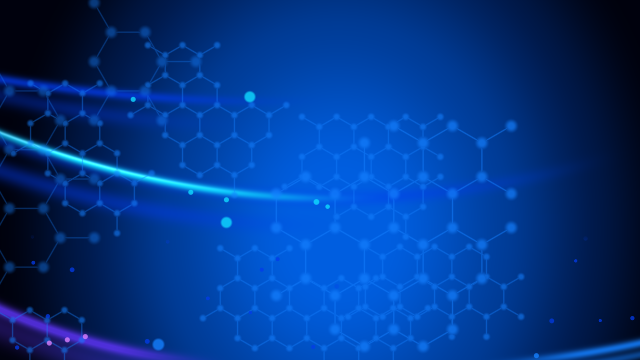
Give the GLSL for this background, as a Shadertoy shader.

```glsl
const vec3 CORE_BLUE = vec3(0.0, 0.37, 0.88);
const vec3 MID_BLUE = vec3(0.0, 0.22, 0.56);
const vec3 NAVY = vec3(0.0, 0.11, 0.32);
const vec3 NIGHT = vec3(0.0, 0.005, 0.05);
const vec3 LINK_BLUE = vec3(0.08, 0.5, 1.0);
const vec3 BAND_BLUE = vec3(0.01, 0.23, 0.92);
const vec3 CYAN = vec3(0.06, 0.86, 1.0);
const vec3 VIOLET = vec3(0.36, 0.2, 0.95);
const vec3 PINK = vec3(0.85, 0.5, 1.0);
const vec2 GLOW_CENTER = vec2(0.94, 0.36);
const vec2 GLOW_RADII = vec2(0.9, 1.08);
const float SMALL = 0.0555;     // hexagon radii
const float LARGE = 0.0942;
const float LINE_WIDTH = 0.0017;
const float DOT_RADIUS = 0.24;  // relative to the hexagon
const float SPUR_CHANCE = 0.45;
const float SPARK_GRID = 0.075;
const float SPARK_CHANCE = 0.32;

// Honeycomb patches: first cell and reach, then the axis of the patch
const int PATCHES = 11, FIRST_BOLD = 7, FIRST_DIM = 9;
const vec3 SEEDS[PATCHES] = vec3[](
    vec3(0.507, 0.819, 0.089), vec3(0.181, 0.713, 0.076), vec3(0.935, 0.62, 0.076),
    vec3(1.127, 0.62, 0.02), vec3(0.708, 0.255, 0.093), vec3(1.111, 0.259, 0.076),
    vec3(0.083, 0.083, 0.02), vec3(1.257, 0.556, 0.046), vec3(1.257, 0.556, 0.104),
    vec3(0.356, 0.829, 0.03), vec3(0.356, 0.829, 0.035));
const vec4 SPANS[PATCHES] = vec4[](
    vec4(0.498, 0.787, 0.637, 0.606), vec4(0.162, 0.676, 0.278, 0.502),
    vec4(0.914, 0.572, 1.1, 0.486), vec4(1.127, 0.62, 1.127, 0.62),
    vec4(0.694, 0.19, 1.019, 0.062), vec4(1.116, 0.225, 1.308, 0.19),
    vec4(0.083, 0.083, 0.181, 0.083), vec4(1.257, 0.556, 1.014, 0.132),
    vec4(0.868, 0.394, 1.227, 0.201), vec4(0.356, 0.829, 0.356, 0.829),
    vec4(0.076, 0.667, 0.076, 0.343));

// Bright discs: x, y, radius
const vec3 ORBS[9] = vec3[](
    vec3(0.694, 0.731, 0.017), vec3(0.629, 0.382, 0.017), vec3(0.44, 0.043, 0.018),
    vec3(0.37, 0.724, 0.008), vec3(0.53, 0.466, 0.008), vec3(0.629, 0.445, 0.008),
    vec3(0.879, 0.439, 0.009), vec3(0.91, 0.426, 0.007), vec3(1.49, 0.012, 0.008));

float hash(vec2 p) {
    vec3 q = fract(p.xyx * 0.1031);
    q += dot(q, q.yzx + 33.33);
    return fract((q.x + q.y) * q.z);
}

float segment(vec2 p, vec4 s) {
    vec2 d = s.zw - s.xy, r = p - s.xy;
    return length(r - d * clamp(dot(r, d) / max(dot(d, d), 1e-6), 0.0, 1.0));
}

float fade(float x, float from, float to) { return 1.0 - smoothstep(from, to, x); }

float disc(vec2 p, vec2 c, float r) { return fade(length(p - c), r * 0.65, r * 1.1); }

// One hexagon edge with a soft dot at both ends, in lattice units
float bond(vec2 q, vec2 mid, vec2 dir, vec4 span, float reach, float size) {
    vec2 side = vec2(-dir.y, dir.x) * 0.866, tip = dir * 1.5;
    float gap = min(segment(mid + side, span), segment(mid - side, span));
    if (hash(round(mid / vec2(0.433, 0.25))) < SPUR_CHANCE)
        gap = min(gap, min(segment(mid + tip, span), segment(mid - tip, span)));
    if (gap > reach) return 0.0;
    vec2 a = mid - 0.5 * dir, b = mid + 0.5 * dir;
    float soft = 0.8 / iResolution.y;
    float line = fade(segment(q, vec4(a, b)) * size, LINE_WIDTH - soft, LINE_WIDTH + soft);
    return max(line * 0.8, fade(min(length(q - a), length(q - b)), 0.06, DOT_RADIUS));
}

// Honeycomb limited to the cells near a span
float hexNet(vec2 p, vec3 seed, vec4 span, float size, float turn) {
    if (segment(p, span) > seed.z + 3.0 * size) return 0.0;
    mat2 frame = mat2(cos(turn), sin(turn), -sin(turn), cos(turn)) / size;
    vec2 q = frame * (p - seed.xy), pitch = vec2(1.73205, 3.0);
    span = vec4(frame * (span.xy - seed.xy), frame * (span.zw - seed.xy));
    vec2 even = round(q / pitch) * pitch;
    vec2 odd = (round(q / pitch - 0.5) + 0.5) * pitch;
    vec2 cell = length(q - even) < length(q - odd) ? even : odd;
    float net = 0.0;
    for (int k = 0; k < 6; k++) {
        float angle = radians(60.0 * float(k));
        vec2 n = vec2(cos(angle), sin(angle)), v = vec2(-n.y, n.x);
        net = max(net, bond(q, cell + n * 0.866, v, span, seed.z / size, size));
        net = max(net, bond(q, cell + v * 1.5, v, span, seed.z / size, size));
    }
    return net;
}

// Soft ribbon along a parabola
float ribbon(vec2 p, float x, float y, float bend, float width) {
    float u = p.x - x, slope = 2.0 * bend * u;
    float d = (p.y - y - bend * u * u) / (width * sqrt(1.0 + slope * slope));
    return exp(-d * d);
}

void mainImage(out vec4 fragColor, in vec2 fragCoord) {
    vec2 p = fragCoord / iResolution.y;

    // Radial backdrop
    float d = length((p - GLOW_CENTER) / GLOW_RADII);
    vec3 col = mix(CORE_BLUE, MID_BLUE, smoothstep(0.12, 0.62, d));
    col = mix(col, NAVY, smoothstep(0.52, 0.8, d));
    col = mix(col, NIGHT, smoothstep(0.72, 1.06, d));

    // Wide blue ribbons
    float bands = 0.75 * ribbon(p, 0.76, 0.718, 0.107, 0.014) * fade(p.x, 0.3, 0.95)
        + 0.35 * ribbon(p, 0.69, 0.655, 0.168, 0.025) * fade(p.x, 0.2, 0.75)
        + 0.45 * ribbon(p, 0.88, 0.375, 0.194, 0.026) * fade(p.x, 0.4, 1.0)
        + 0.45 * ribbon(p, 0.926, 0.449, 0.19, 0.02) * fade(p.x, 1.1, 1.75);
    col = mix(col, BAND_BLUE, min(bands, 1.0));

    // Cyan beam, violet and blue corner beams
    float beam = ribbon(p, 0.926, 0.449, 0.21, 0.011) * fade(p.x, 0.5, 1.1);
    col = mix(col, CYAN, beam * mix(0.65, 0.95, smoothstep(0.0, 0.2, p.x)));
    col += 0.25 * ribbon(p, 0.926, 0.452, 0.21, 0.004) * fade(p.x, 0.25, 0.75);
    float violet = ribbon(p, 0.69, -0.01, 0.317, 0.016) + 0.35 * ribbon(p, 0.69, -0.06, 0.317, 0.04);
    col = mix(col, VIOLET, min(violet, 1.0) * 0.85 * fade(p.x, 0.3, 0.65));
    float corner = ribbon(p, 1.157, -0.018, 0.168, 0.012) + 0.6 * ribbon(p, 1.157, -0.05, 0.168, 0.012);
    col = mix(col, LINK_BLUE, min(corner, 1.0) * 0.85 * smoothstep(1.3, 1.65, p.x));

    // Honeycombs
    float net = 0.0;
    for (int i = 0; i < PATCHES; i++) {
        bool dim = i >= FIRST_DIM, bold = i >= FIRST_BOLD;
        float strength = dim ? 0.42 : bold ? 0.68 : 0.55;
        float turn = dim ? radians(30.0) : 0.0;
        net = max(net, strength * hexNet(p, SEEDS[i], SPANS[i], bold ? LARGE : SMALL, turn));
    }
    col = mix(col, LINK_BLUE, net);

    // Scattered sparks
    vec2 id = floor(p / SPARK_GRID);
    vec2 spot = id + 0.2 + 0.6 * vec2(hash(id + 7.0), hash(id + 19.0));
    float zone = fade(p.y, 0.28, 0.36) * (fade(p.x, 0.85, 1.0) + smoothstep(1.45, 1.55, p.x));
    float spark = disc(p, spot * SPARK_GRID, 0.005 + 0.003 * hash(id + 31.0));
    col = mix(col, BAND_BLUE, spark * zone * 0.75 * step(hash(id), SPARK_CHANCE));

    // Bright discs, then pink glints on the violet beam
    for (int i = 0; i < 9; i++) {
        vec3 tint = mix(LINK_BLUE, CYAN, smoothstep(0.05, 0.2, ORBS[i].y));
        col = mix(col, tint, 0.8 * disc(p, ORBS[i].xy, ORBS[i].z));
    }
    for (float i = 0.0; i < 3.0; i++)
        col = mix(col, PINK, 0.8 * disc(p, vec2(0.137 + 0.05 * i, 0.047 + 0.009 * i), 0.008));
    fragColor = vec4(min(col, 1.0), 1.0);
}
```
